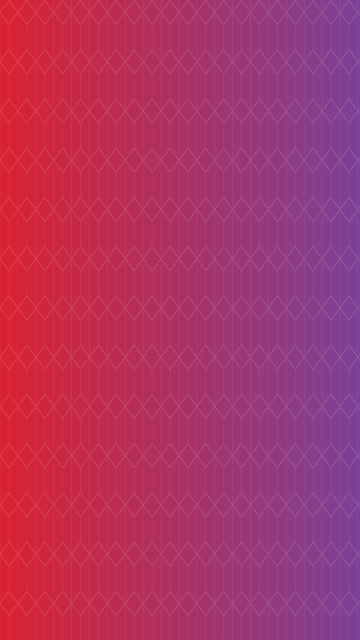
Write a Shadertoy shader that draws this background.

```glsl
const vec3 RED = vec3(0.855, 0.133, 0.184);
const vec3 VIOLET = vec3(0.480, 0.257, 0.592);
const vec3 PALE = vec3(0.92, 0.74, 0.80);

// Lengths are fractions of the canvas width
const vec2 PERIOD = vec2(0.0497, 0.13676);
const vec2 FIRST_CENTRE = vec2(0.0249, 0.1019);
const float DIAMOND_HALF_HEIGHT = 0.0336;
const float LINE_HALF_WIDTH = 0.0008;

// Position relative to the centre of the nearest cell
vec2 repeatCell(vec2 p, vec2 period) {
    return (fract(p / period + 0.5) - 0.5) * period;
}

// Signed distance to the edges of a diamond
float diamondDistance(vec2 p, vec2 halfSize) {
    vec2 slope = 1.0 / halfSize;
    return (dot(abs(p), slope) - 1.0) / length(slope);
}

// Antialiased coverage of a line
float strokeCoverage(float dist, float halfWidth, float pixel) {
    return clamp(0.5 + (halfWidth - abs(dist)) / pixel, 0.0, 1.0);
}

void mainImage(out vec4 fragColor, in vec2 fragCoord) {
    vec2 uv = fragCoord / iResolution.xy;
    vec2 p = uv * vec2(1.0, 16.0 / 9.0);
    float pixel = 1.0 / iResolution.x;

    // Horizontal gradient
    vec3 color = mix(RED, VIOLET, uv.x);

    // Rows of touching diamonds
    vec2 cell = repeatCell(p - FIRST_CENTRE, PERIOD);
    vec2 halfSize = vec2(0.5 * PERIOD.x, DIAMOND_HALF_HEIGHT);
    float edge = diamondDistance(cell, halfSize);
    float diamonds = strokeCoverage(edge, LINE_HALF_WIDTH, pixel);

    // Uprights joining the rows, hidden inside the diamonds
    float side = abs(cell.x);
    float upright = min(side, halfSize.x - side);
    float outside = smoothstep(-pixel, pixel, edge);
    float uprights = strokeCoverage(upright, LINE_HALF_WIDTH, pixel) * outside;

    color = mix(color, PALE, max(0.29 * diamonds, 0.125 * uprights));
    fragColor = vec4(color, 1.0);
}
```
